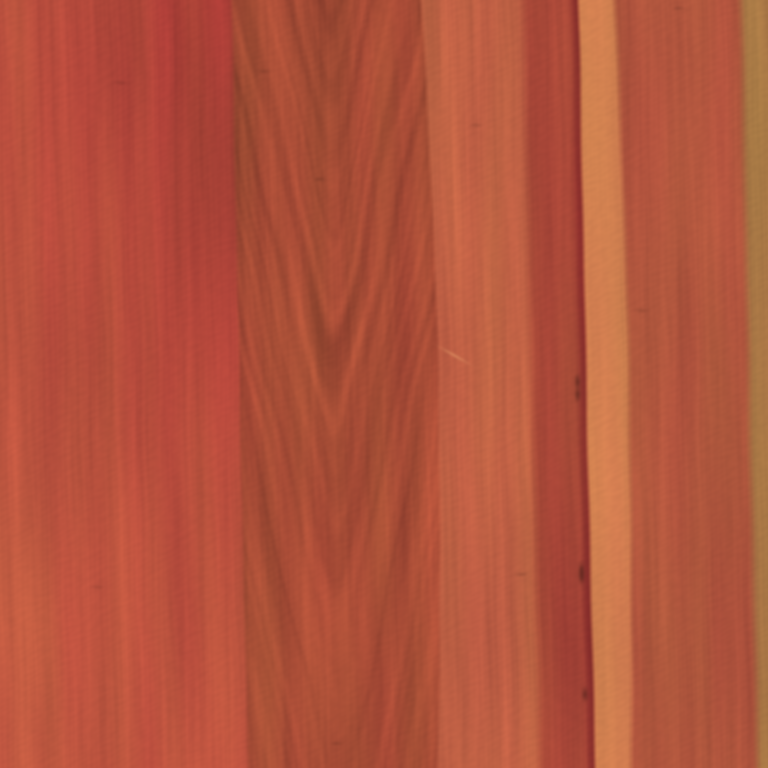
This texture is drawn by a Shadertoy shader. Its source:

```glsl
// Red cedar boards standing side by side, soft and slightly leaning.
// Board colours are blended across wavering seams, then toned by stretched
// gradient noise, nested V-shaped growth rings and a few scattered flecks.

const vec3 RED_TOP    = vec3(0.695, 0.280, 0.228);
const vec3 RED_BOTTOM = vec3(0.745, 0.330, 0.248);
const vec3 BROWN      = vec3(0.655, 0.300, 0.212);
const vec3 SALMON     = vec3(0.750, 0.380, 0.268);
const vec3 RUST       = vec3(0.665, 0.285, 0.220);
const vec3 SEAM       = vec3(0.500, 0.150, 0.155);
const vec3 SAPWOOD    = vec3(0.825, 0.500, 0.315);
const vec3 CLAY       = vec3(0.690, 0.335, 0.240);
const vec3 OLIVE      = vec3(0.660, 0.460, 0.270);
const vec3 SCRATCH    = vec3(0.870, 0.560, 0.380);

const float LEAN = 0.022;         // sideways drift of the seams, top to bottom
const float SOFT = 0.004;         // half width of a seam blend
const float RING_CENTRE = 0.430;
const float RING_SLOPE = 4.6;     // steepness of the V-shaped rings
const float RING_RATE = 11.0;
const float GRAIN = 0.085;
const float FIBRE = 0.030;
const int FLECKS = 14;

vec2 hash2(vec2 cell) {
    uvec2 q = uvec2(ivec2(cell)) * uvec2(1597334673u, 3812015801u);
    uint n = (q.x ^ q.y) * 1597334673u;
    n = (n ^ (n >> 15u)) * 2246822519u;
    n ^= n >> 13u;
    return vec2(n & 65535u, n >> 16u) / 65535.0;
}

float corner(vec2 cell, vec2 offset) {
    float angle = 6.2832 * hash2(cell).x;
    return dot(vec2(cos(angle), sin(angle)), offset);
}

// Gradient noise, roughly -0.7 to 0.7
float noise(vec2 p) {
    vec2 i = floor(p), f = p - i;
    vec2 w = f * f * f * (f * (f * 6.0 - 15.0) + 10.0);
    vec2 e = vec2(1.0, 0.0);
    return mix(mix(corner(i, f), corner(i + e, f - e), w.x),
               mix(corner(i + e.yx, f - e.yx), corner(i + 1.0, f - 1.0), w.x), w.y);
}

float step01(float edge, float x) {
    return smoothstep(edge - SOFT, edge + SOFT, x);
}

float band(float x, float centre, float width) {
    float d = (x - centre) / width;
    return exp(-d * d);
}

// Tone of the nested V rings, pointing down
float rings(vec2 p) {
    float x = p.x - RING_CENTRE - 0.012 * (1.0 - p.y)
            + 0.012 * noise(vec2(p.x * 9.0, p.y * 5.0));
    float height = p.y - RING_SLOPE * sqrt(x * x + 0.00012);
    float tone = noise(vec2(height * RING_RATE, p.y * 1.6 + 3.0))
               + 0.55 * noise(vec2(height * RING_RATE * 2.3, p.y * 3.0 + 9.0));
    float tip = band(height, 0.47, 0.045) * band(p.y, 0.56, 0.13);
    float topTip = band(height, 0.91, 0.025);
    return tone * mix(0.55, 1.0, smoothstep(0.1, 0.5, p.y)) - 0.8 * tip - 0.7 * topTip;
}

void mainImage(out vec4 fragColor, in vec2 fragCoord) {
    vec2 p = fragCoord / iResolution.xy;
    float fall = 1.0 - p.y;
    float u = p.x - LEAN * fall + 0.003 * noise(vec2(4.0, p.y * 6.0));
    float belly = 0.012 * sin(3.1416 * fall);

    // Boards from left to right
    vec3 redBoard = mix(RED_BOTTOM, RED_TOP, smoothstep(0.1, 0.9, p.y));
    redBoard += vec3(0.02, 0.028, 0.01) * (1.0 - smoothstep(0.0, 0.14, p.x));
    redBoard -= vec3(0.03, 0.035, 0.015) * band(u, 0.26, 0.07) * p.y;
    float brownMask = step01(0.301, u) * (1.0 - step01(0.548 + belly, u));
    vec3 col = mix(redBoard, BROWN, step01(0.301, u));
    col = mix(col, SALMON, step01(0.548 + belly, u));
    col = mix(col, RUST, smoothstep(0.672, 0.690, u));
    col = mix(col, SEAM, 0.75 * band(u, 0.749, 0.007));
    col = mix(col, SAPWOOD, step01(0.753, u));
    col = mix(col, CLAY, smoothstep(0.794, 0.806, u - belly * 0.7));
    col = mix(col, OLIVE, smoothstep(0.957, 0.972, u));

    // Growth rings, seam shadow and long grain
    float tone = 0.17 * brownMask * rings(p);
    tone -= 0.07 * band(u, 0.304, 0.006);
    float calm = 1.0 - 0.6 * step01(0.753, u) * (1.0 - step01(0.800, u));
    float grain = noise(vec2(u * 38.0, p.y * 1.7))
                + 0.7 * noise(vec2(u * 95.0 + 7.0, p.y * 3.5))
                + 0.4 * noise(vec2(u * 190.0 + 31.0, p.y * 8.0));
    tone += GRAIN * calm * grain;

    // Fine slanting fibre and broad warm patches
    vec2 slant = vec2(p.x + 1.6 * p.y, p.y - 0.6 * p.x);
    tone += FIBRE * noise(slant * vec2(45.0, 150.0));
    tone += 0.05 * noise(p * vec2(5.0, 4.0) + 17.0);
    col *= 1.0 + tone;
    col.g += 0.030 * noise(vec2(u * 26.0 + 50.0, p.y * 3.0)) + 0.35 * tone * 0.1;

    // Small dark flecks, every third one lying on the dark seam
    for (int i = 0; i < FLECKS; i++) {
        vec2 spot = hash2(vec2(i, 77));
        float onSeam = i % 3 == 0 ? 1.0 : 0.0;
        vec2 d = vec2(u - mix(spot.x * 0.95, 0.741, onSeam), p.y - spot.y);
        vec2 size = mix(vec2(0.007, 0.003), vec2(0.004, 0.008), onSeam);
        d /= size;
        col *= 1.0 - mix(0.09, 0.25, onSeam) * exp(-dot(d, d));
    }

    // Short pale scratch
    vec2 s = p - vec2(0.592, 0.537);
    float across = s.y + 0.55 * s.x;
    float scratch = band(across, 0.0, 0.003) * band(s.x, 0.0, 0.015);
    col = mix(col, SCRATCH, 0.5 * scratch);

    fragColor = vec4(clamp(col, 0.0, 1.0), 1.0);
}
```
